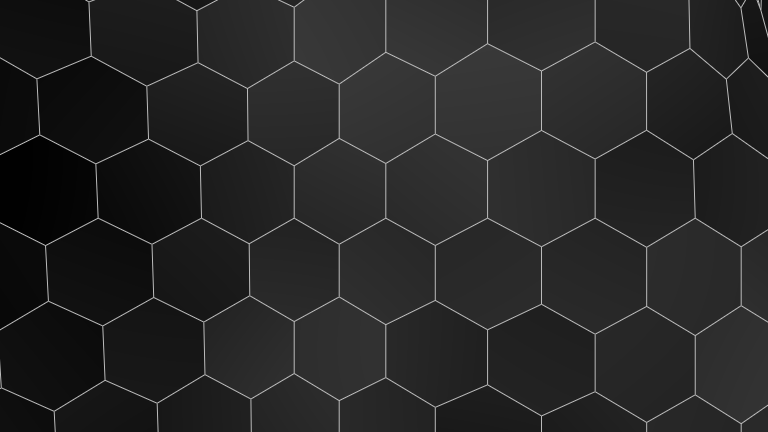
A Shadertoy shader for this pattern:

```glsl
// A dark wall of pointy-top hexagons, gently stretched by a smooth warp and ruled with thin pale lines.
// Grid corners are warped forward so sides stay straight; the nearest convex cell gives tone and line.
// Soft pools of light shade each cell, with a slight tilt that differs from cell to cell.

#define PITCH vec2(0.229, 0.192)   // column and row spacing, in canvas heights
#define ORIGIN vec2(0.0195, -0.005) // grid origin relative to the canvas centre
#define HALF_SIDE 0.335            // half of an upright side, in row spacings
#define SWELL_X 0.0162             // sideways wave of the warp
#define SWELL_Y 0.065              // vertical stretch wave of the warp
#define CORNER_PULL 0.034          // squeeze of the upper right corner
#define LINE_HALF 0.00112          // half line width
#define LINE_TONE 0.75
#define BASE_TONE 0.06
#define TILT 0.022                 // strength of the shading slope within a cell
#define JITTER 0.016               // tone difference between cells

float hash(vec2 p) {
    return fract(sin(dot(p, vec2(127.1, 311.7))) * 43758.55);
}

// Grid coordinates to canvas position
vec2 warp(vec2 g) {
    float rise = 0.5 * g.y;
    float corner = max(g.x - 2.4, 0.0);
    float stretch = 1.0 - SWELL_Y * cos(3.1416 * (g.x + 1.5 + 0.2 * rise) / (3.9 - 0.5 * rise));
    vec2 pos = ORIGIN + g * PITCH * vec2(1.0, stretch);
    pos.x += SWELL_X * cos(1.337 * (g.x + 2.1));
    pos.x -= CORNER_PULL * clamp(rise, 0.0, 1.2) * corner * corner;
    pos.x -= 0.008 * rise * max(-g.x - 1.0, 0.0);
    return pos;
}

// Canvas position to grid coordinates, by damped iteration
vec2 unwarp(vec2 pos) {
    vec2 g = (pos - ORIGIN) / PITCH;
    for (int i = 0; i < 8; i++) g += 0.85 * (pos - warp(g)) / PITCH;
    return g;
}

// Corner of a hexagon, counted counterclockwise from the lower right
vec2 hexCorner(vec2 centre, int k) {
    float side = k % 3 == 2 ? 0.0 : (k < 2 ? 0.5 : -0.5);
    float height = k % 3 == 2 ? 1.0 - HALF_SIDE : HALF_SIDE;
    float direction = (k == 1 || k == 2 || k == 3) ? 1.0 : -1.0;
    return warp(centre + vec2(side, direction * height));
}

// Signed distance to the sides of a warped cell, negative inside
float cellDistance(vec2 pos, vec2 centre) {
    float d = -1e3;
    vec2 a = hexCorner(centre, 5);
    for (int k = 0; k < 6; k++) {
        vec2 b = hexCorner(centre, k);
        vec2 side = normalize(b - a);
        d = max(d, dot(pos - a, vec2(side.y, -side.x)));
        a = b;
    }
    return d;
}

// Sum of soft pools of light and shade: centre, radius, strength
float lightAt(vec2 g) {
    vec4 pools[7] = vec4[7](
        vec4(0.8, 0.8, 2.2, 0.13), vec4(-0.8, -2.3, 1.5, 0.12),
        vec4(3.8, -2.0, 2.0, 0.12), vec4(-1.0, 2.0, 1.5, 0.08),
        vec4(3.0, 2.0, 2.0, 0.035), vec4(-3.7, 0.0, 1.2, -0.05),
        vec4(2.8, 0.2, 0.9, -0.05));
    float tone = BASE_TONE;
    for (int i = 0; i < 7; i++) {
        vec2 d = (g - pools[i].xy) / pools[i].z;
        tone += pools[i].w * exp(-dot(d, d));
    }
    return tone;
}

void mainImage(out vec4 fragColor, in vec2 fragCoord) {
    float pixel = 1.0 / iResolution.y;
    vec2 pos = (fragCoord - 0.5 * iResolution.xy) * pixel;
    vec2 g = unwarp(pos) - vec2(0.0, HALF_SIDE);

    // Find the containing cell among the neighbours
    float nearest = 1e3;
    vec2 cell = vec2(0.0);
    for (int j = -1; j <= 1; j++) {
        float row = floor(g.y + 0.5) + float(j);
        float shift = 0.5 - 0.5 * mod(row, 2.0);
        float column = floor(g.x - shift + 0.5) + shift;
        for (int i = -1; i <= 1; i++) {
            vec2 candidate = vec2(column + float(i), row);
            float d = cellDistance(pos, candidate + vec2(0.0, HALF_SIDE));
            if (d < nearest) {
                nearest = d;
                cell = candidate;
            }
        }
    }

    // Cell shading
    float angle = 6.2832 * hash(cell + 7.3);
    float tone = lightAt(mix(cell, g, 0.3));
    tone += TILT * dot(g - cell, vec2(cos(angle), sin(angle)));
    tone += JITTER * (hash(cell) - 0.5);
    tone = max(tone, 0.005);

    // Thin line, its strength following the covered part of the pixel
    float cover = clamp(LINE_HALF + 0.5 * pixel - abs(nearest), 0.0, min(pixel, 2.0 * LINE_HALF)) / pixel;
    fragColor = vec4(vec3(mix(tone, LINE_TONE, cover)), 1.0);
}
```
